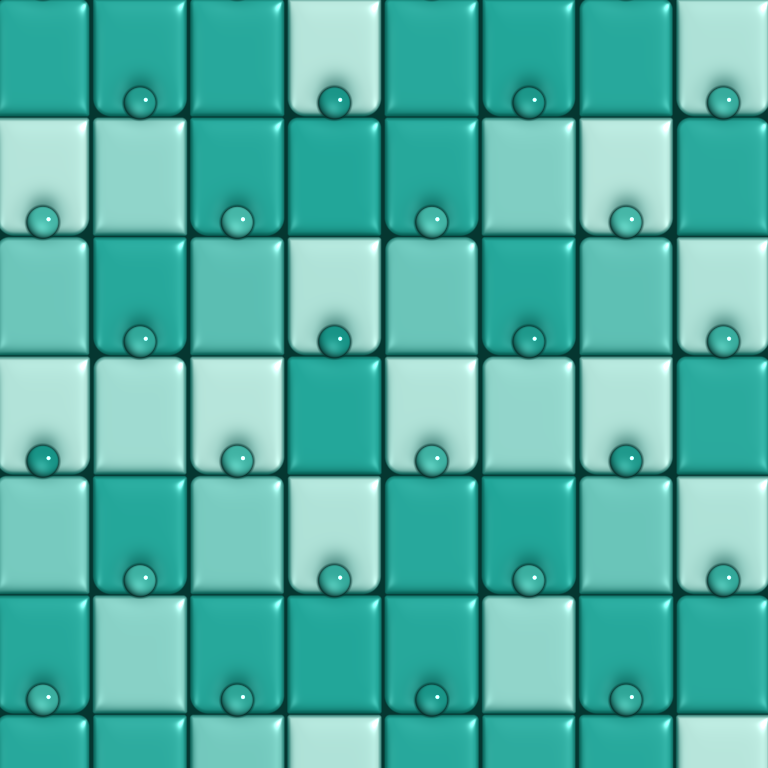
A WebGL 1 fragment shader for this pattern:

```glsl
precision highp float;
// Glossy inflated teal cushions in a grid, with a bead pressed into every second one.

uniform vec2 u_resolution;

const vec2 HALF_CELL = vec2(0.5, 0.614);   // cell width is the unit of length
const vec3 GAP = vec3(0.02, 0.21, 0.19);
const vec3 SHADE = vec3(0.02, 0.36, 0.32);
const vec3 LIGHT = vec3(0.30, 0.42, 0.86);

float hash(vec2 p) {
  vec3 q = fract(p.xyx * vec3(0.1031, 0.1030, 0.0973));
  q += dot(q, q.yzx + 33.33);
  return fract((q.x + q.y) * q.z);
}

// Paleness of a cushion: rows alternate two rhythms four columns long
float paleness(vec2 id) {
  float r = hash(id + 4.0);
  float phase = mod(id.x, 4.0);
  if (mod(id.y, 2.0) < 0.5) {
    if (phase > 2.5) return 0.93 + 0.07 * r;
    if (phase > 0.5 && phase < 1.5) return 0.08 * r;
    return r < 0.3 ? 0.04 : 0.25 + 0.4 * r;
  }
  if (phase > 2.5) return 0.06 * r;
  if (phase > 0.5 && phase < 1.5) return 0.6 + 0.25 * r;
  return r < 0.35 ? 0.03 : 0.9 + 0.1 * r;
}

// Box with separate corner radii for its top and bottom
float cushionDistance(vec2 p, vec2 size, float topRadius, float bottomRadius) {
  float r = p.y > 0.0 ? topRadius : bottomRadius;
  vec2 q = abs(p) - size + r;
  return length(max(q, 0.0)) + min(max(q.x, q.y), 0.0) - r;
}

// Puffed surface with a soft dent around the bead
float surfaceHeight(vec2 p, vec2 bead) {
  vec2 u = min(abs(p) / HALF_CELL, 0.995);
  vec2 u3 = u * u * u;
  vec2 puff = 1.0 - u3 * u3;
  vec2 q = p - bead - vec2(0.0, 0.05);
  return 0.2 * sqrt(puff.x * puff.y) - 0.12 * exp(-dot(q, q) / 0.05);
}

vec3 cushionColor(vec2 p, vec2 bead, vec3 tone) {
  vec2 e = vec2(0.004, 0.0);
  vec2 slope = vec2(
    surfaceHeight(p + e.xy, bead) - surfaceHeight(p - e.xy, bead),
    surfaceHeight(p + e.yx, bead) - surfaceHeight(p - e.yx, bead)) / (2.0 * e.x);
  vec3 n = normalize(vec3(-slope, 1.0));
  float lit = dot(n, LIGHT) / LIGHT.z;
  vec3 color = mix(SHADE, tone, smoothstep(-0.4, 1.0, lit));
  color += 0.22 * max(lit - 1.0, 0.0);

  // Shadow collected in the dent
  vec2 q = p - bead - vec2(-0.01, 0.06);
  color = mix(color, SHADE * 0.8, 0.65 * exp(-dot(q, q) / 0.035));

  // Corner highlight and faint streaks at the lower corners
  float gloss = pow(max(dot(n, normalize(vec3(0.52, 0.45, 1.0))), 0.0), 55.0);
  float streak = pow(max(dot(vec3(abs(n.x), n.yz),
                             normalize(vec3(0.5, -0.3, 1.0))), 0.0), 50.0);
  float nearBead = 1.0 - exp(-dot(q, q) / 0.06);
  return color + (0.55 * gloss + 0.13 * streak) * nearBead;
}

vec3 beadColor(vec2 q, vec3 tone) {
  vec3 n = vec3(q, sqrt(max(1.0 - dot(q, q), 0.0)));
  vec3 color = mix(GAP, tone, smoothstep(-0.5, 0.8, dot(n, LIGHT)));
  color *= 0.55 + 0.45 * smoothstep(0.0, 0.5, n.z);
  color += 0.12 * exp(-dot(q - vec2(-0.1, -0.35), q - vec2(-0.1, -0.35)) * 4.0);
  return color + 0.9 * smoothstep(0.17, 0.06, length(q - vec2(0.36, 0.2)));
}

void main() {
  vec2 uv = gl_FragCoord.xy / u_resolution;
  vec2 grid = vec2(uv.x * 7.9 + 0.06, (1.0 - uv.y) * 6.43 + 0.02);
  vec2 id = floor(grid);
  vec2 p = (fract(grid) - 0.5) * 2.0 * HALF_CELL * vec2(1.0, -1.0);
  float pixel = 7.9 / u_resolution.x;
  float r = hash(id + 17.0);

  // Beads sit on a checkerboard; each hangs a little into the cell below
  bool hasBead = mod(id.x + id.y, 2.0) > 0.5;
  vec2 bead = vec2(0.0, hasBead ? -0.47 : 0.758);
  vec2 beadId = hasBead ? id : id - vec2(0.0, 1.0);

  // Cushion over the dark gap
  vec2 size = vec2(0.486 - 0.01 * r, 0.607);
  float topRadius = hasBead ? 0.03 : 0.03 + 0.11 * r;
  float bottomRadius = hasBead ? 0.19 : 0.025;
  float d = cushionDistance(p, size, topRadius, bottomRadius);
  vec3 tone = mix(vec3(0.13, 0.65, 0.60), vec3(0.72, 0.90, 0.86), paleness(id));
  vec3 color = cushionColor(p, bead, tone);
  color = mix(color, SHADE, 0.6 * smoothstep(-0.045, 0.0, d));
  color = mix(color, GAP, smoothstep(-pixel, pixel, d));

  // Bead with a dark contact ring
  vec2 q = (p - bead) / 0.165;
  float beadEdge = (length(q) - 1.0) * 0.165;
  color = mix(color, GAP, 0.6 * smoothstep(0.03, 0.0, beadEdge));
  vec3 beadTone = mix(vec3(0.07, 0.56, 0.51), vec3(0.28, 0.72, 0.66), hash(beadId + 9.0));
  color = mix(color, beadColor(q, beadTone), smoothstep(pixel, -pixel, beadEdge));

  gl_FragColor = vec4(clamp(color, 0.0, 1.0), 1.0);
}
```
